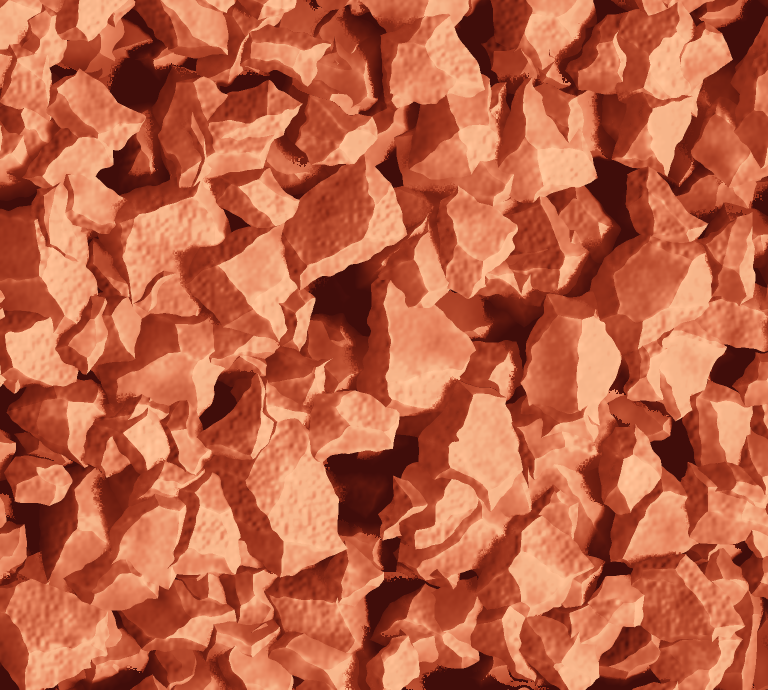
Reproduce this texture procedurally as a WebGL 2 fragment shader.

```glsl
#version 300 es
precision highp float;

uniform vec2 u_resolution;
out vec4 fragColor;

#define CELL 0.18          // spacing of the largest lumps
#define LAYERS 3
#define FACETS 6
#define LIFT 0.10          // random height of each lump above the bed
#define LIGHT vec3(0.70, -0.28, 0.66)
#define SHADOW_STEPS 5
#define SHADOW_REACH 0.10
#define DIRECT 0.66
#define AMBIENT 0.33
#define GRAIN 0.34
#define RIM 0.15

const float TAU = 6.2831853;

struct Surface {
    float height;
    float crease;   // distance in height to the next facet
    float rough;
    float tint;
    vec2 slope;
};

vec2 hash2(vec2 p) {
    vec3 q = fract(p.xyx * vec3(0.1031, 0.1030, 0.0973));
    q += dot(q, q.yzx + 33.33);
    return fract((q.xx + q.yz) * q.zy);
}

vec2 noise2(vec2 p) {
    vec2 i = floor(p), f = fract(p);
    f = f * f * (3.0 - 2.0 * f);
    vec2 low = mix(hash2(i), hash2(i + vec2(1, 0)), f.x);
    vec2 high = mix(hash2(i + vec2(0, 1)), hash2(i + vec2(1, 1)), f.x);
    return mix(low, high, f.y) - 0.5;
}

// Crumbles straight facet borders
vec2 crumble(vec2 p) {
    return p + 0.016 * noise2(p * 22.0) + 0.006 * noise2(p * 75.0);
}

// One lump: a tilted top cut by sloping sides, kept where it is highest
void addLump(inout Surface s, vec2 d, float radius, vec2 seed) {
    vec2 traits = hash2(seed + 5.3);
    vec2 slope = (hash2(seed + 9.1) - 0.5) * 1.3;
    float top = radius * 0.55 + dot(slope, d);
    float next = 1.0, inside = radius, rough = traits.x;
    for (int k = 0; k < FACETS; k++) {
        vec2 rnd = hash2(seed * 1.7 + float(k) * 3.1 + 0.5);
        float turn = TAU * (float(k) + 0.7 * rnd.x) / float(FACETS);
        float angle = turn + TAU * traits.x;
        vec2 dir = vec2(cos(angle), sin(angle));
        float reach = radius * mix(0.6, 1.0, rnd.y) * mix(0.6, 1.0, abs(cos(turn)));
        float gap = reach - dot(d, dir);
        float steep = mix(0.4, 2.4, fract(rnd.x * 7.0 + rnd.y * 5.0));
        float side = gap * steep;
        inside = min(inside, gap);
        if (side < top) {
            next = top;
            top = side;
            slope = -dir * steep;
            rough = rnd.x;
        } else {
            next = min(next, side);
        }
    }
    float height = top + LIFT * traits.y;
    if (inside > 0.0 && height > s.height)
        s = Surface(height, min(next - top, inside), rough, fract(traits.x * 9.0), slope);
}

Surface rubble(vec2 p) {
    Surface s = Surface(0.0, 1.0, 1.0, 0.5, vec2(0));
    for (int layer = 0; layer < LAYERS; layer++) {
        float size = CELL * (1.0 - 0.2 * float(layer));
        vec2 home = floor(p / size);
        for (int j = -1; j <= 1; j++)
        for (int i = -1; i <= 1; i++) {
            vec2 cell = home + vec2(i, j);
            vec2 seed = cell + 71.0 * float(layer) + 20.0;
            vec2 d = p - (cell + 0.2 + 0.6 * hash2(seed)) * size;
            float radius = size * mix(0.54, 0.8, hash2(seed + 13.7).x);
            if (dot(d, d) < 2.0 * radius * radius) addLump(s, d, radius, seed);
        }
    }
    return s;
}

// Height below which a point lies in shadow
float shadowLine(vec2 p, float jitter) {
    float line = -1.0, rise = LIGHT.z / length(LIGHT.xy);
    for (int i = 0; i < SHADOW_STEPS; i++) {
        float t = SHADOW_REACH * (float(i) + 0.4 + 0.6 * jitter) / float(SHADOW_STEPS);
        line = max(line, rubble(p + normalize(LIGHT.xy) * t).height - t * rise);
    }
    return line;
}

float shade(vec2 p, float line) {
    Surface s = rubble(crumble(p));
    vec2 toLight = normalize(LIGHT.xy) * 0.003;
    vec2 grain = noise2(p * 150.0) + 0.8 * noise2(p * 65.0);
    vec2 ahead = noise2((p + toLight) * 150.0) + 0.8 * noise2((p + toLight) * 65.0);
    vec2 slope = s.slope + 0.55 * noise2(p * 30.0);
    float diffuse = max(dot(normalize(vec3(-slope, 1.0)), normalize(LIGHT)), 0.0);
    float lit = 1.0 - smoothstep(-0.004, 0.014, line - s.height);
    float open = smoothstep(-0.01, 0.13, s.height);
    float rough = mix(0.25, 1.0, smoothstep(0.3, 0.8, s.rough));
    float rim = (1.0 - smoothstep(0.0, 0.012, s.crease)) * (0.6 + grain.y);
    float tone = DIRECT * diffuse * lit + AMBIENT * open + 0.1 * (s.tint - 0.5) * open;
    tone += (GRAIN * rough * (grain.x - ahead.x) + 0.06 * grain.y) * (0.35 + 0.65 * lit) * open;
    return tone + RIM * rim * (0.2 + 0.8 * lit) * open;
}

// Fired clay colours from deep shadow to lit edge
vec3 clay(float tone) {
    vec3 shades[6] = vec3[6](vec3(0.25, 0.05, 0.04), vec3(0.42, 0.11, 0.06), vec3(0.61, 0.20, 0.11),
        vec3(0.74, 0.31, 0.19), vec3(0.91, 0.52, 0.37), vec3(0.97, 0.71, 0.54));
    float stops[6] = float[6](0.04, 0.14, 0.31, 0.53, 0.74, 0.92);
    vec3 colour = shades[0];
    for (int i = 0; i < 5; i++)
        colour = mix(colour, shades[i + 1], clamp((tone - stops[i]) / (stops[i + 1] - stops[i]), 0.0, 1.0));
    return colour + 0.25 * clamp(tone - 0.95, 0.0, 0.3);
}

void main() {
    vec2 p = gl_FragCoord.xy / u_resolution.y;
    float line = shadowLine(crumble(p), hash2(floor(p * 460.0)).x);
    vec3 colour = vec3(0);
    // Four samples smooth the silhouettes
    for (int i = 0; i < 4; i++) {
        vec2 offset = (vec2(i & 1, i >> 1) - 0.5) * 0.5 / u_resolution.y;
        colour += clay(shade(p + offset, line));
    }
    fragColor = vec4(colour * 0.25, 1.0);
}
```
